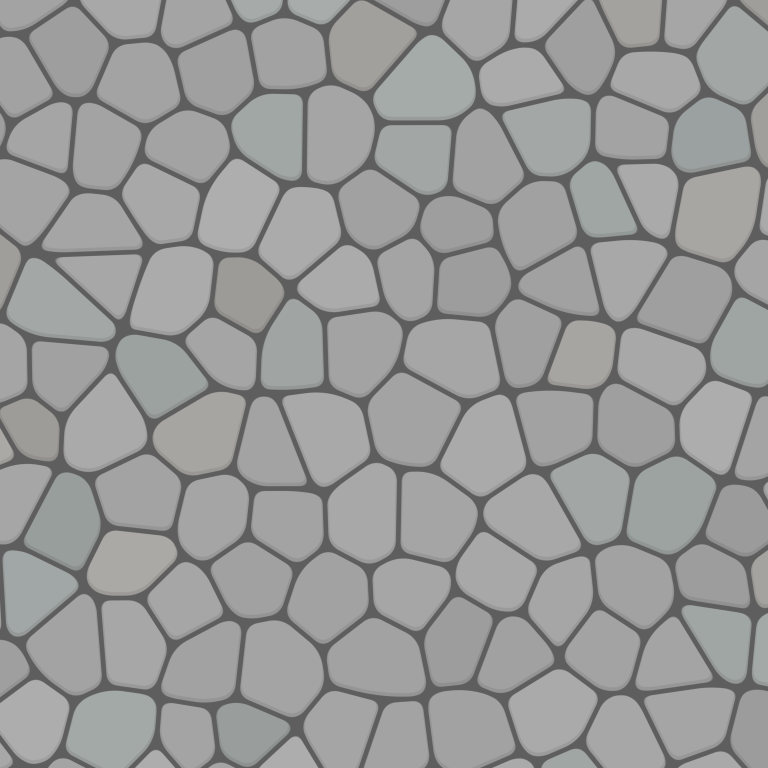
This texture is drawn by a WebGL 2 fragment shader. Its source:

```glsl
#version 300 es
precision highp float;
// Irregular grey paving stones with rounded corners, set in dark mortar.

uniform vec2 u_resolution;
out vec4 fragColor;

vec3 hash3(vec2 p) {
    vec3 q = fract(p.xyx * vec3(0.1031, 0.1030, 0.0973));
    q += dot(q, q.yxz + 33.33);
    return fract((q.xxy + q.yzz) * q.zyx);
}

// Jittered centre of a stone; every other row is shifted by half a cell.
vec2 stoneCentre(vec2 cell) {
    vec2 jitter = (hash3(cell + 57.0).xy - 0.5) * 0.68;
    return cell + 0.5 + jitter + vec2(0.5 * mod(cell.y, 2.0), 0.0);
}

float smoothMin(float a, float b, float k) {
    float h = max(k - abs(a - b), 0.0) / k;
    return min(a, b) - h * h * k * 0.25;
}

// Cell whose centre lies closest to p.
vec2 nearestCell(vec2 p) {
    vec2 base = floor(p), best = base;
    float bestDist = 1e3;
    for (int y = -2; y <= 2; y++) {
        for (int x = -2; x <= 2; x++) {
            vec2 cell = base + vec2(x, y);
            vec2 d = stoneCentre(cell) - p;
            if (dot(d, d) < bestDist) {
                bestDist = dot(d, d);
                best = cell;
            }
        }
    }
    return best;
}

// Distance from p to the rounded border of a cell, positive inside.
float borderDistance(vec2 p, vec2 owner) {
    vec2 a = stoneCentre(owner);
    float dist = 1.0;
    for (int y = -2; y <= 2; y++) {
        for (int x = -2; x <= 2; x++) {
            if (x == 0 && y == 0) continue;
            vec2 b = stoneCentre(owner + vec2(x, y));
            float edge = dot(0.5 * (a + b) - p, normalize(b - a));
            dist = smoothMin(dist, edge, 0.14);
        }
    }
    return dist;
}

// Mostly neutral greys, with a few cool and warm stones.
vec3 stoneColour(vec2 cell) {
    vec3 h = hash3(cell + 211.0);
    vec3 colour = vec3(mix(0.605, 0.685, 0.5 * (h.x + h.y)));
    if (h.z < 0.16) colour += vec3(-0.018, 0.004, -0.002);
    else if (h.z > 0.9) colour += vec3(0.0, -0.006, -0.022);
    return colour;
}

void main() {
    float stonesAcross = 10.4;
    float canvas = min(u_resolution.x, u_resolution.y);
    vec2 p = gl_FragCoord.xy / canvas * stonesAcross;
    float soft = 0.7 * stonesAcross / canvas;

    vec2 cell = nearestCell(p);
    float stone = borderDistance(p, cell) - 0.032;

    // The flat top sits slightly raised, leaving a darker rim below.
    float top = borderDistance(p - vec2(0.0, 0.03), cell) - 0.05;

    vec3 colour = stoneColour(cell);
    colour *= mix(0.92, 1.0, smoothstep(-soft, soft, top));
    colour = mix(vec3(0.37), colour, smoothstep(-soft, soft, stone));
    fragColor = vec4(colour, 1.0);
}
```
